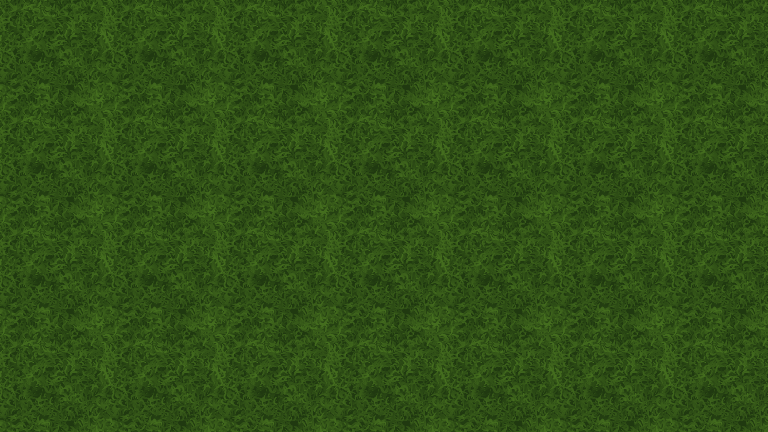
A WebGL 2 fragment shader for this texture:

```glsl
#version 300 es
precision highp float;
// Mown lawn made of one square grass tile, repeated about 6.9 times across.
// Layers of short blades are scattered on a wrapping grid; gradient noise
// bends them into tufts and shades soft clumps, so every tile is seamless.

#define TILE 0.2593        // tile side, in canvas heights
#define CELLS 18           // blade cells along a tile side
#define LAYERS 4           // blades stacked per cell
#define BLADE_WIDTH 0.15   // half width, in cells
#define BLADE_LENGTH 0.72  // half length, in cells
#define TUFT_TWIST 5.0     // how far noise turns the blades
#define CLUMP_DEPTH 0.30   // strength of the mottled shading
#define DARK vec3(0.125, 0.225, 0.062)
#define LIGHT vec3(0.268, 0.427, 0.118)

uniform vec2 u_resolution;
out vec4 fragColor;

const float TAU = 6.2831853;

// Integer hash giving three values in 0..1
vec3 hash3(ivec3 cell) {
    uvec3 v = uvec3(cell) * 1664525u + 1013904223u;
    v.x += v.y * v.z; v.y += v.z * v.x; v.z += v.x * v.y;
    v ^= v >> 16u;
    v.x += v.y * v.z; v.y += v.z * v.x; v.z += v.x * v.y;
    return vec3(v >> 8u) / 16777216.0;
}

ivec2 wrapCell(ivec2 cell, int period) {
    return ((cell % period) + period) % period;
}

float cornerSlope(ivec2 corner, vec2 offset, int period) {
    float angle = TAU * hash3(ivec3(wrapCell(corner, period), 40 + period)).x;
    return dot(vec2(cos(angle), sin(angle)), offset);
}

// Gradient noise over the unit tile, wrapping after 'period' cells
float gradientNoise(vec2 tilePos, int period) {
    vec2 p = tilePos * float(period);
    ivec2 i = ivec2(floor(p));
    vec2 f = fract(p);
    vec2 w = f * f * f * (f * (f * 6.0 - 15.0) + 10.0);
    float a = cornerSlope(i, f, period);
    float b = cornerSlope(i + ivec2(1, 0), f - vec2(1, 0), period);
    float c = cornerSlope(i + ivec2(0, 1), f - vec2(0, 1), period);
    float d = cornerSlope(i + ivec2(1, 1), f - vec2(1, 1), period);
    return mix(mix(a, b, w.x), mix(c, d, w.x), w.y);
}

// Paints one layer of blades over the shade below it
float bladeLayer(float shade, vec2 tilePos, int layer, float twist, float pixel) {
    vec2 shift = hash3(ivec3(layer, 7, 91)).xy;
    vec2 p = tilePos * float(CELLS) + shift;
    ivec2 home = ivec2(floor(p));
    for (int y = -1; y <= 1; y++)
    for (int x = -1; x <= 1; x++) {
        ivec2 cell = home + ivec2(x, y);
        ivec2 id = wrapCell(cell, CELLS);
        vec3 place = hash3(ivec3(id, layer));
        vec3 look = hash3(ivec3(id, layer + 20));
        float angle = twist + TAU * place.z * 0.6;
        vec2 axis = vec2(cos(angle), sin(angle));
        vec2 q = p - vec2(cell) - place.xy;
        float halfLength = BLADE_LENGTH * mix(0.6, 1.0, look.x);
        float along = dot(q, axis);
        float t = clamp(along / halfLength, -1.0, 1.0);
        // Blades taper towards the tip
        float halfWidth = BLADE_WIDTH * mix(1.15, 0.6, 0.5 + 0.5 * t);
        float dist = length(q - axis * t * halfLength) - halfWidth;
        float cover = 1.0 - smoothstep(-0.5 * pixel, 0.5 * pixel, dist);
        float bladeShade = 0.14 + 0.62 * look.y + 0.06 * float(layer) + 0.09 * t;
        shade = mix(shade, bladeShade, cover);
    }
    return shade;
}

void main() {
    // Tile space, with the first tile hung from the top left
    vec2 canvas = vec2(gl_FragCoord.x, u_resolution.y - gl_FragCoord.y);
    vec2 tilePos = fract(canvas / (u_resolution.y * TILE));
    float pixel = float(CELLS) / (u_resolution.y * TILE);

    // Blades over dark soil
    float twist = TUFT_TWIST * gradientNoise(tilePos, 5);
    float shade = 0.03;
    for (int layer = 0; layer < LAYERS; layer++)
        shade = bladeLayer(shade, tilePos, layer, twist, pixel);

    // Mottled clumps, and a tile that is paler along its edges
    float clumps = gradientNoise(tilePos, 4) + 0.8 * gradientNoise(tilePos, 9);
    vec2 rim = cos(TAU * tilePos);
    shade += CLUMP_DEPTH * clumps + 0.05 * rim.x + 0.03 * rim.y;

    fragColor = vec4(mix(DARK, LIGHT, clamp(shade, 0.0, 1.0)), 1.0);
}
```
